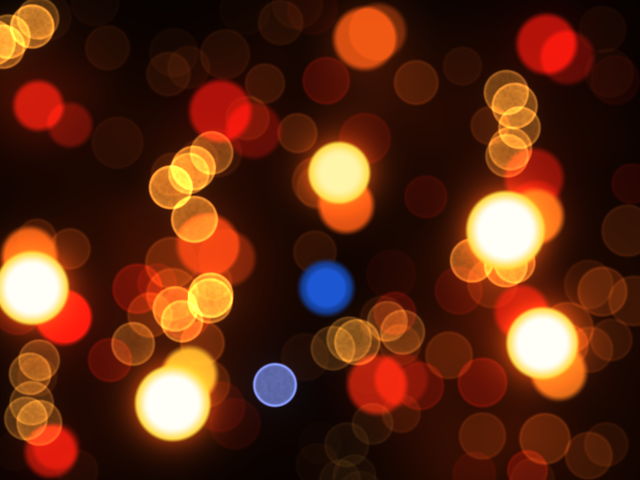
Write a Shadertoy shader that draws this background.

```glsl
// Out-of-focus city lights at night: translucent rimmed discs on warm black fog.
// Layers are summed from back to front: fog, faint discs, soft red lamps,
// golden chains, overexposed lamps and two cool lights.

const int FAINT_COUNT = 80;
const int RED_COUNT = 10;
const int CHAIN_COUNT = 8;
const int CHAIN_LENGTH = 5;
const int HOT_COUNT = 5;
const float DISC_RADIUS = 0.048;
const float CHAIN_SPACING = 0.034;
const float EDGE = 0.0025;
const vec3 BLACK_WARM = vec3(0.018, 0.004, 0.002);
const vec3 FOG = vec3(0.25, 0.065, 0.008);
const vec3 BROWN = vec3(0.27, 0.115, 0.025);
const vec3 RED = vec3(1.0, 0.09, 0.05);
const vec3 ORANGE = vec3(0.98, 0.36, 0.08);
const vec3 GOLD = vec3(0.56, 0.37, 0.12);
const vec3 YELLOW = vec3(1.0, 0.84, 0.20);
const vec3 WHITE = vec3(1.0, 1.0, 0.97);
const vec3 BLUE = vec3(0.10, 0.32, 0.78);
const vec3 LAVENDER = vec3(0.38, 0.43, 0.70);
const vec2 BLUE_POS = vec2(0.68, 0.40);
const vec2 LAVENDER_POS = vec2(0.573, 0.198);
const vec2 LOW_LAMP_POS = vec2(1.13, 0.285);
const vec2 GOLDEN_STEP = vec2(0.7549, 0.5698);

float hash(float n) { return fract(sin(n * 127.1 + 3.7) * 43758.5453); }
vec2 hash2(float n) { return vec2(hash(n), hash(n + 57.3)); }

float noise(vec2 p) {
    vec2 i = floor(p), f = fract(p);
    f = f * f * (3.0 - 2.0 * f);
    float n = i.x + i.y * 57.0;
    return mix(mix(hash(n), hash(n + 1.0), f.x),
               mix(hash(n + 57.0), hash(n + 58.0), f.x), f.y);
}

float blob(vec2 p, vec2 center, vec2 size) {
    vec2 q = (p - center) / size;
    return exp(-dot(q, q));
}

// How much scattered light a place receives: two warm sides, a dark middle.
float warmth(vec2 p) {
    float w = blob(p, vec2(0.32, 0.42), vec2(0.30, 0.32))
            + blob(p, vec2(1.06, 0.40), vec2(0.30, 0.36))
            + 0.6 * blob(p, vec2(0.72, 0.82), vec2(0.22, 0.16))
            + 0.6 * blob(p, vec2(0.08, 0.82), vec2(0.18, 0.14))
            + 0.5 * blob(p, vec2(1.05, 0.05), vec2(0.28, 0.16));
    return min(w, 1.0) * (1.0 - 0.85 * blob(p, vec2(0.70, 0.17), vec2(0.12, 0.28)));
}

float disc(float d, float r, float soft) {
    soft = max(soft, 0.7 / iResolution.y);
    return 1.0 - smoothstep(r - soft, r + soft, d);
}

float rim(float d, float r) {
    float q = (d - r + 0.003) / 0.0028;
    return exp(-q * q);
}

float halo(float d, float r, float reach) { return exp(-max(d - r, 0.0) / reach); }

void mainImage(out vec4 fragColor, in vec2 fragCoord) {
    vec2 p = fragCoord / iResolution.y;
    vec2 canvas = vec2(iResolution.x / iResolution.y, 1.0);

    // Fog
    float cloud = 0.6 * noise(p * 5.0) + 0.4 * noise(p * 11.0 + 20.0);
    vec3 col = BLACK_WARM + FOG * warmth(p) * (0.25 + 0.9 * cloud);

    // Faint background discs
    for (int i = 0; i < FAINT_COUNT; i++) {
        float n = float(i) * 3.0 + 11.0;
        vec2 c = hash2(n) * canvas;
        float r = DISC_RADIUS * mix(0.85, 1.15, hash(n + 0.4));
        float d = length(p - c);
        vec3 tint = mix(BROWN, RED * 0.28, step(0.68, hash(n + 0.8)));
        float power = (0.08 + warmth(c)) * mix(0.25, 1.0, hash(n + 1.2));
        col += tint * power * (disc(d, r, EDGE * 1.6) + 0.35 * rim(d, r));
    }

    // Soft red and orange lamps, each with a displaced ghost
    for (int i = 0; i < RED_COUNT; i++) {
        float n = float(i) * 5.0 + 401.0;
        vec2 c = fract(vec2(0.06, 0.78) + GOLDEN_STEP * float(i)) * canvas;
        vec2 ghost = c + 0.09 * (hash2(n) - 0.5) + vec2(0.04, -0.02);
        float r = mix(0.05, 0.065, hash(n + 0.5));
        float power = mix(0.5, 1.0, hash(n + 1.1)) * smoothstep(0.0, 0.3, warmth(c) + 0.08);
        vec3 tint = mix(RED, ORANGE, smoothstep(0.35, 0.9, hash(n + 1.7)));
        float d = length(p - c);
        float light = 0.85 * disc(d, r, 0.009) + 0.12 * halo(d, r, 0.05)
                    + 0.4 * disc(length(p - ghost), r * 0.9, 0.008);
        col = mix(col, tint, clamp(light * power, 0.0, 0.95));
    }

    // Golden chains of overlapping rimmed discs
    for (int k = 0; k < CHAIN_COUNT; k++) {
        float m = float(k) * 7.0 + 211.0;
        vec2 start = fract(vec2(0.28, 0.33) + GOLDEN_STEP * float(k)) * canvas;
        float angle = 0.7 + 1.4 * (hash(m) - 0.5);
        vec2 axis = vec2(cos(angle), sin(angle));
        float chainPower = smoothstep(0.0, 0.45, warmth(start));
        for (int j = 0; j < CHAIN_LENGTH; j++) {
            float n = m * 3.0 + float(j) * 1.9;
            vec2 c = start + axis * CHAIN_SPACING * (float(j) - 2.0) + 0.08 * (hash2(n) - 0.5);
            float r = DISC_RADIUS * mix(0.88, 1.06, hash(n + 0.6));
            float d = length(p - c);
            float power = chainPower * mix(0.4, 1.1, hash(n + 0.9));
            float grain = 0.92 + 0.16 * noise(p * 190.0);
            col += GOLD * power * (disc(d, r, EDGE) * (0.75 + 0.25 * d / r) * grain
                 + 0.45 * rim(d, r) + 0.06 * halo(d, r, 0.02));
        }
    }

    // Cool lights
    float blueDist = length(p - BLUE_POS);
    vec3 blueTint = BLUE * (0.8 + 0.3 * disc(blueDist, 0.042, 0.006));
    col = mix(col, blueTint, 0.95 * disc(blueDist, 0.056, 0.009));
    float lavDist = length(p - LAVENDER_POS);
    col = mix(col, LAVENDER * (0.9 + 0.1 * noise(p * 150.0)), 0.92 * disc(lavDist, 0.046, EDGE));
    col += LAVENDER * (0.5 * rim(lavDist, 0.046) + 0.06 * halo(lavDist, 0.046, 0.03));

    // Overexposed lamps with coloured neighbours
    for (int i = 0; i < HOT_COUNT; i++) {
        float n = float(i) * 9.0 + 613.0;
        vec2 c = fract(vec2(0.27, 0.05) + vec2(0.26, -0.2) * float(i));
        c = vec2(c.x * canvas.x, 0.13 + 0.6 * c.y);
        if (i == HOT_COUNT - 1) c = LOW_LAMP_POS;
        float heat = i == 1 ? 0.35 : 1.0;
        float r = mix(0.058, 0.082, heat * (0.6 + 0.4 * hash(n)));
        float turn = 6.2832 * hash(n + 0.7);
        vec2 side = c + 0.07 * vec2(cos(turn), sin(turn));
        vec3 sideTint = mix(ORANGE, YELLOW, hash(n + 1.3));
        col = mix(col, sideTint, 0.8 * disc(length(p - side), 0.056, 0.009));
        float d = length(p - c);
        col += ORANGE * 0.45 * halo(d, r, 0.028);
        vec3 core = mix(YELLOW, WHITE, heat * disc(d, r * 0.84, 0.016));
        core += vec3(0.0, 0.1, 0.3) * (1.0 - heat) * disc(d, r * 0.8, 0.02);
        col = mix(col, core, disc(d, r, 0.005));
    }

    fragColor = vec4(clamp(col, 0.0, 1.0), 1.0);
}
```
